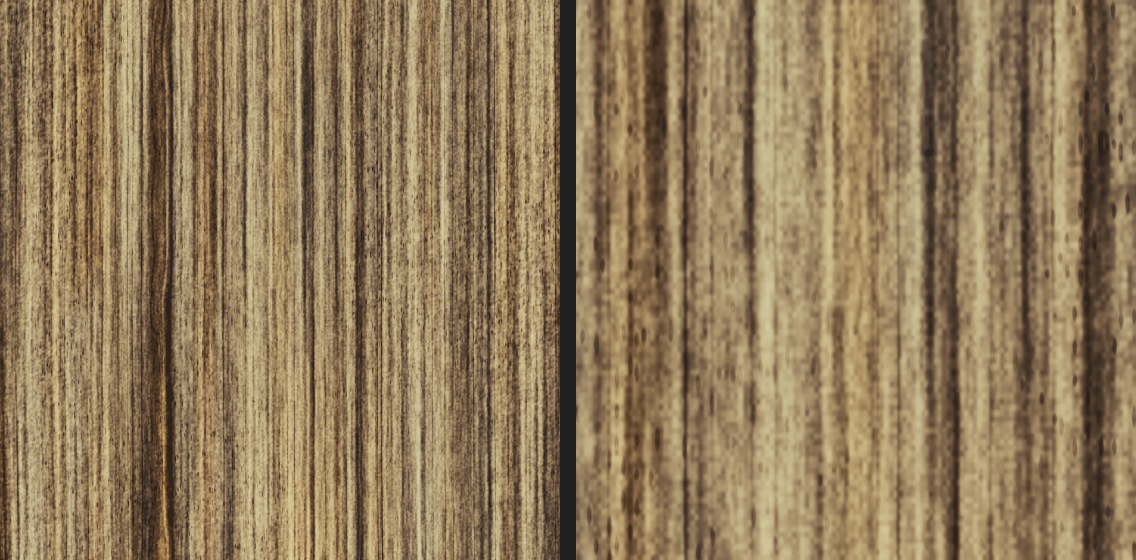
Left: the whole. Right: its middle third, enlarged.
This texture is drawn by a WebGL 1 fragment shader. Its source:

```glsl
precision highp float;
// Straight-grained striped veneer: stretched noise at several scales gives bands and fibres,
// jittered cells give dark growth lines and short pores, and the summed tone is spread
// through a logistic curve onto a ramp of wood colours.
uniform vec2 u_resolution;

const vec3 UMBER  = vec3(0.18, 0.13, 0.095);
const vec3 BARK   = vec3(0.29, 0.22, 0.16);
const vec3 BROWN  = vec3(0.43, 0.33, 0.24);
const vec3 TAN    = vec3(0.53, 0.43, 0.31);
const vec3 HONEY  = vec3(0.63, 0.53, 0.38);
const vec3 STRAW  = vec3(0.71, 0.62, 0.45);
const vec3 CREAM  = vec3(0.79, 0.73, 0.55);
const vec3 IVORY  = vec3(0.85, 0.80, 0.63);
const vec3 RUSSET = vec3(1.03, 0.96, 0.84);    // tint of the heart streak and stain

const float LINE_COUNT = 56.0;                 // dark growth lines across the canvas
const float LINE_DEPTH = 2.3;
const vec2  PORE_CELLS = vec2(250.0, 50.0);
const float PORE_SHARE = 0.2;
const float PORE_DEPTH = 1.3;
const float HEART_X    = 0.285;                // centre of the dark wavy streak
const float HEART_HALF = 0.026;
const float TONE_BIAS  = 0.28;                 // offsets the darkening by lines and pores
const float TONE_GAIN  = 1.5;

float hash(vec2 p) {
  vec3 q = fract(vec3(p.xyx) * vec3(0.1031, 0.1030, 0.0973));
  q += dot(q, q.yzx + 33.33);
  return fract((q.x + q.y) * q.z);
}

// Value noise, centred and scaled to about unit deviation.
float noise(vec2 p) {
  vec2 i = floor(p), f = fract(p);
  f = f * f * (3.0 - 2.0 * f);
  float low  = mix(hash(i), hash(i + vec2(1.0, 0.0)), f.x);
  float high = mix(hash(i + vec2(0.0, 1.0)), hash(i + vec2(1.0, 1.0)), f.x);
  return (mix(low, high, f.y) - 0.5) * 4.6;
}

// Thin dark lines of varied width that fade in and out along the grain.
float growthLines(vec2 p, float pixel) {
  float cell = floor(p.x * LINE_COUNT);
  float dark = 0.0;
  for (int k = -1; k <= 1; k++) {
    float id = cell + float(k);
    float centre = (id + 0.15 + 0.7 * hash(vec2(id, 3.0))) / LINE_COUNT;
    float pick = hash(vec2(id, 11.0));
    float width = max(mix(0.0012, 0.0032, pick * pick), 0.6 * pixel);
    float d = p.x - centre;
    float core = exp(-d * d / (width * width));
    // One flank darkens gradually towards the line.
    float flank = d < 0.0 ? 0.3 * exp(d / 0.004) : 0.0;
    float fade = clamp(0.75 + 0.2 * noise(vec2(id * 7.3, p.y * 6.0)), 0.1, 1.1);
    dark = max(dark, max(core, flank) * fade * mix(0.4, 1.0, hash(vec2(id, 23.0))));
  }
  return dark;
}

// Short dashes along the grain, one at most in each cell.
float pores(vec2 p) {
  vec2 q = p * PORE_CELLS;
  q.y += hash(vec2(floor(q.x), 5.0)) * 9.0;
  vec2 id = floor(q);
  float len = mix(0.2, 0.48, hash(id + 41.0));
  vec2 d = abs(fract(q) - 0.5) / vec2(0.48, len);
  return step(hash(id + 71.0), PORE_SHARE) * (1.0 - smoothstep(0.4, 1.0, length(d)));
}

vec3 woodRamp(float t) {
  vec3 c = mix(UMBER, BARK, smoothstep(0.0, 0.055, t));
  c = mix(c, BROWN, clamp((t - 0.055) / 0.135, 0.0, 1.0));
  c = mix(c, TAN,   clamp((t - 0.19) / 0.19, 0.0, 1.0));
  c = mix(c, HONEY, clamp((t - 0.38) / 0.215, 0.0, 1.0));
  c = mix(c, STRAW, clamp((t - 0.595) / 0.205, 0.0, 1.0));
  c = mix(c, CREAM, clamp((t - 0.80) / 0.15, 0.0, 1.0));
  return mix(c, IVORY, clamp((t - 0.95) / 0.05, 0.0, 1.0));
}

void main() {
  vec2 uv = gl_FragCoord.xy / u_resolution;
  float pixel = 1.0 / u_resolution.x;

  // Slight sway of the grain, stronger inside the heart streak.
  float heart = 1.0 - smoothstep(0.3, 1.0, abs(uv.x - HEART_X) / HEART_HALF);
  vec2 p = uv;
  p.x += 0.0012 * noise(uv * vec2(4.0, 2.5));
  p.x += (0.0003 + 0.0016 * heart) * noise(uv * vec2(40.0, 11.0));

  // Bands and fibres, from broad to fine; the broad ones run nearly unchanged top to bottom.
  float tone = 0.2 * noise(vec2(p.x * 13.0 + 4.0, p.y * 0.6));
  tone += 0.40 * noise(vec2(p.x * 62.0, p.y * 0.6 + 20.0));
  tone += 0.56 * noise(vec2(p.x * 135.0, p.y * 1.3 + 40.0));
  tone += 0.28 * noise(vec2(p.x * 250.0, p.y * 5.0 + 10.0));
  tone += 0.30 * noise(vec2(p.x * 300.0, p.y * 40.0));

  // Fuzzy nap, strongest in patches and near both sides.
  float sides = smoothstep(0.25, 0.5, abs(uv.x - 0.5));
  float patches = smoothstep(-0.5, 1.5, noise(uv * vec2(9.0, 2.0) + 60.0));
  float nap = noise(vec2(p.x * 190.0, p.y * 200.0 - p.x * 70.0));
  tone += (0.08 + 0.14 * sides + 0.10 * patches) * nap;
  tone += 0.24 * noise(uv * vec2(380.0, 290.0));

  // Dark features: growth lines, pores, heart streak and stained upper left.
  float stain = smoothstep(0.10, 0.14, p.x) * (1.0 - smoothstep(0.17, 0.20, p.x));
  stain *= smoothstep(0.40, 0.52, uv.y + 0.03 * noise(uv * vec2(30.0, 6.0)));
  tone -= LINE_DEPTH * growthLines(p, pixel);
  tone -= PORE_DEPTH * pores(p) * (0.4 + 0.6 * patches);
  tone -= 0.8 * heart + 0.6 * stain + 0.15 * sides;

  float share = 1.0 / (1.0 + exp(-TONE_GAIN * (tone + TONE_BIAS)));
  vec3 colour = woodRamp(share);
  colour *= mix(vec3(1.0), RUSSET, max(heart, stain));
  colour += vec3(0.009, 0.0, -0.010) * noise(vec2(p.x * 30.0, p.y * 1.5 + 80.0));
  gl_FragColor = vec4(clamp(colour, 0.0, 1.0), 1.0);
}
```
